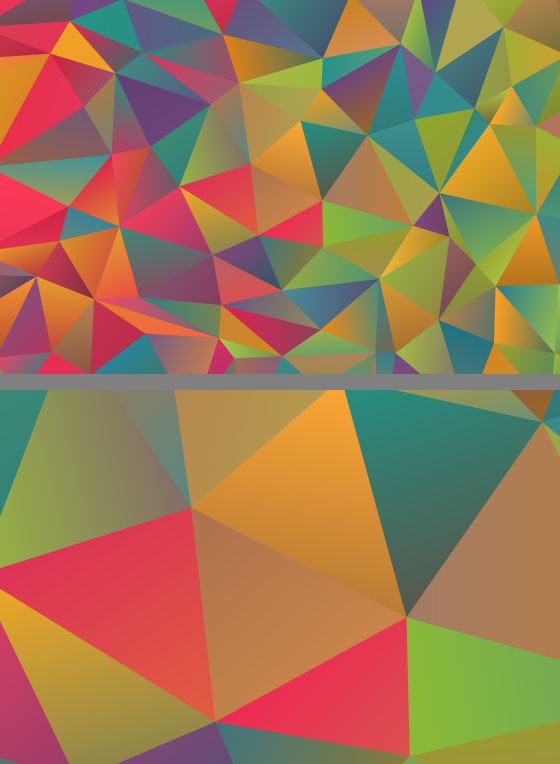
Top: the whole. Bottom: its middle third, enlarged.
Reproduce this background procedurally as a Shadertoy shader.

```glsl
const float DENSITY = 6.1;                       // grid cells per canvas height
const float JITTER = 0.9;                        // vertex scatter inside a cell
const mat2 GRID_TURN = mat2(0.86, 0.51, -0.51, 0.86);

const vec3 CRIMSON = vec3(0.88, 0.20, 0.33);
const vec3 PURPLE  = vec3(0.46, 0.30, 0.52);
const vec3 GOLD    = vec3(0.94, 0.61, 0.15);
const vec3 TAN     = vec3(0.68, 0.46, 0.34);
const vec3 TEAL    = vec3(0.20, 0.54, 0.54);
const vec3 OLIVE   = vec3(0.62, 0.71, 0.24);

vec3 hash3(vec2 seed) {
    vec3 q = fract(seed.xyx * vec3(0.1031, 0.1030, 0.0973));
    q += dot(q, q.yxz + 33.33);
    return fract((q.xxy + q.yzz) * q.zyx);
}

float cross2(vec2 a, vec2 b) {
    return a.x * b.y - a.y * b.x;
}

float signedArea(vec2 a, vec2 b, vec2 c) {
    return 0.5 * cross2(b - a, c - a);
}

// Positive on the left of the edge from a to b
float edgeDistance(vec2 p, vec2 a, vec2 b) {
    return cross2(b - a, p - a) / max(length(b - a), 1e-4);
}

// Scattered grid vertex in canvas units
vec2 vertexAt(vec2 id) {
    vec2 offset = (hash3(id + 17.0).xy - 0.5) * JITTER;
    return GRID_TURN * (id + offset) / DENSITY;
}

// Palette sorted from the left-hand hues to the right-hand hues
vec3 palette(float t) {
    if (t < 0.19) return CRIMSON;
    if (t < 0.32) return PURPLE;
    if (t < 0.46) return GOLD;
    if (t < 0.61) return TAN;
    if (t < 0.83) return TEAL;
    return OLIVE;
}

// Random hue that drifts across the canvas
vec3 pickColor(float random, float across) {
    return palette(smoothstep(0.0, 1.0, mix(random, across, 0.35)));
}

// Two-tone linear gradient spanning one triangle
vec3 facetColor(vec2 p, vec2 a, vec2 b, vec2 c, vec2 seed, float aspect) {
    vec3 pick = hash3(seed + 71.0);
    vec3 tint = hash3(seed + 139.0) - 0.5;
    vec3 tone = hash3(seed + 211.0);
    float across = clamp((a.x + b.x + c.x) / (3.0 * aspect), 0.0, 1.0);

    vec3 startColor = pickColor(pick.x, across) + 0.14 * tint;
    vec3 otherColor = pickColor(pick.y, across) - 0.14 * tint;
    vec3 endColor = mix(startColor, otherColor, mix(0.25, 0.85, tone.x));
    startColor *= mix(0.90, 1.08, tone.y);
    endColor *= mix(0.62, 1.08, sqrt(tone.z));

    float angle = -0.8 + 2.2 * (pick.z - 0.5);
    vec2 direction = vec2(cos(angle), sin(angle));
    vec3 span = vec3(dot(a, direction), dot(b, direction), dot(c, direction));
    float low = min(span.x, min(span.y, span.z));
    float high = max(span.x, max(span.y, span.z));
    float t = clamp((dot(p, direction) - low) / max(high - low, 1e-4), 0.0, 1.0);
    return clamp(mix(startColor, endColor, t), 0.0, 1.0);
}

// Facet colour weighted by its smooth coverage
vec4 facet(vec2 p, vec2 a, vec2 b, vec2 c, vec2 seed, float aspect, float pixel) {
    float inside = min(edgeDistance(p, a, b),
                   min(edgeDistance(p, b, c), edgeDistance(p, c, a)));
    float coverage = clamp(0.5 + inside / pixel, 0.0, 1.0);
    if (coverage <= 0.0) return vec4(0.0);
    return vec4(facetColor(p, a, b, c, seed, aspect), 1.0) * coverage;
}

// Splits a cell along the diagonal that gives the fuller triangles
vec4 cellFacets(vec2 p, vec2 id, float aspect, float pixel) {
    vec2 a = vertexAt(id);
    vec2 b = vertexAt(id + vec2(1.0, 0.0));
    vec2 c = vertexAt(id + vec2(1.0, 1.0));
    vec2 d = vertexAt(id + vec2(0.0, 1.0));
    vec2 seed = id * 2.0;
    vec2 secondSeed = seed + vec2(1.0, 0.0);

    float splitAC = min(signedArea(a, b, c), signedArea(a, c, d));
    float splitBD = min(signedArea(a, b, d), signedArea(b, c, d));
    if (splitAC > splitBD)
        return facet(p, a, b, c, seed, aspect, pixel)
             + facet(p, a, c, d, secondSeed, aspect, pixel);
    return facet(p, a, b, d, seed, aspect, pixel)
         + facet(p, b, c, d, secondSeed, aspect, pixel);
}

void mainImage(out vec4 fragColor, in vec2 fragCoord) {
    vec2 p = fragCoord / iResolution.y;
    float aspect = iResolution.x / iResolution.y;
    float pixel = 1.0 / iResolution.y;
    vec2 cell = floor(p * GRID_TURN * DENSITY);

    // Scattered vertices can reach one cell away
    vec4 sum = vec4(0.0);
    for (int y = -1; y <= 1; y++)
        for (int x = -1; x <= 1; x++)
            sum += cellFacets(p, cell + vec2(x, y), aspect, pixel);

    fragColor = vec4(sum.rgb / max(sum.a, 1e-3), 1.0);
}
```
